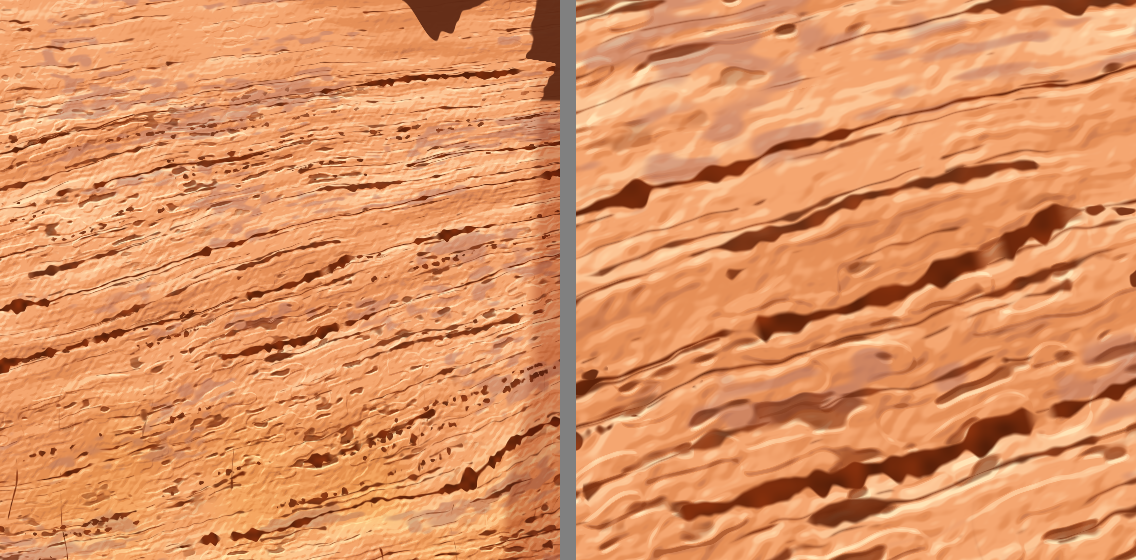
Left, the full canvas; right, a detail of the centre.
Give the GLSL for this texture, as a three.js fragment shader.

```glsl
// Sunlit sandstone cliff: tilted beds, broken dark seams, chipped ledges and cast shadows.
varying vec2 vUv;
const vec3 UMBER = vec3(0.42, 0.15, 0.04);
const vec3 RUST  = vec3(0.71, 0.38, 0.20);
const vec3 CLAY  = vec3(0.82, 0.50, 0.32);
const vec3 AMBER = vec3(0.90, 0.56, 0.34);
const vec3 SAND  = vec3(0.96, 0.65, 0.44);
const vec3 PALE  = vec3(0.99, 0.77, 0.58);
const vec3 CREAM = vec3(1.00, 0.89, 0.71);
const vec3 VARNISH = vec3(0.72, 0.48, 0.42);
const vec3 SHADE_TINT = vec3(0.85, 0.72, 0.66);
const vec3 CAST_SHADOW = vec3(0.37, 0.16, 0.08);
const vec2 TO_LIGHT = vec2(-0.0012, 0.0024);
const float RELIEF_GAIN = 6.0;
const float TINT_GAIN = 2.4;
const float EXPOSURE = 0.16;
const float SEAM_SPACING = 0.10;
const float SEAM_WIDTH = 0.0088;
const float EDGE = 0.0014;
const float PIT_SCALE = 58.0;

float hash(vec2 p) { return fract(sin(dot(p, vec2(127.1, 311.7))) * 43758.545); }
float noise(vec2 p) {
  vec2 i = floor(p), f = fract(p);
  f = f * f * (3.0 - 2.0 * f);
  return mix(mix(hash(i), hash(i + vec2(1, 0)), f.x),
             mix(hash(i + vec2(0, 1)), hash(i + vec2(1, 1)), f.x), f.y);
}

// Bed coordinates: x runs along the strata, y across them.
vec2 bedding(vec2 p) {
  float slope = 0.22 + 0.09 * smoothstep(0.0, 0.35, p.y) - 0.20 * smoothstep(0.5, 1.0, p.y);
  float warp = 0.018 * noise(p * 7.0) + 0.007 * noise(p * 24.0) + 0.0035 * noise(p * 75.0);
  return vec2(p.x + 0.3 * p.y, p.y - slope * p.x + warp) + 3.0;
}

// Patches where the face has crumbled, and the small hollows inside them.
float crumbled(vec2 q) { return smoothstep(0.38, 0.68, noise(q * vec2(3.5, 12.0) + 60.0)); }
float hollows(vec2 q) {
  float f = 0.6 * noise(q * vec2(26.0, 80.0) + 33.0) + 0.4 * noise(q * vec2(75.0, 150.0));
  return crumbled(q) * smoothstep(0.66, 0.78, f);
}

// Flat plates with crisp broken rims.
float plates(vec2 q, float level) { return smoothstep(level, level + 0.1, noise(q)); }

// Surface height: plates, fine laminae, hollows and slanted grain.
float relief(vec2 p) {
  vec2 q = bedding(p);
  float h = 0.16 * plates(q * vec2(6.0, 38.0), 0.5) + 0.6 * noise(q * vec2(6.0, 50.0) + 9.0);
  h += 0.26 * crumbled(q) * plates(q * vec2(32.0, 75.0) + 17.0, 0.52) - 0.35 * hollows(q);
  h += 0.22 * noise(q * vec2(40.0, 190.0) + 23.0) + 0.18 * noise(p * 125.0);
  vec2 grain = vec2(0.55 * p.x + 0.83 * p.y, 0.83 * p.x - 0.55 * p.y);
  return h + 0.22 * noise(grain * vec2(55.0, 190.0));
}

// Broken cracks, one per row; returns darkness and the lit lip below.
vec2 seams(vec2 q, float spacing, float width, float freq, float threshold, float seed) {
  float row = floor(q.y / spacing), lane = row * 17.0 + seed;
  float id = hash(vec2(row, seed));
  float wander = 0.28 * (noise(vec2(q.x * 6.0, lane)) - 0.5);
  float gap = q.y - (row + 0.35 + 0.3 * id + wander) * spacing;
  float open = noise(vec2(q.x * freq + id * 40.0, lane + 5.0));
  open += 0.4 * (noise(vec2(q.x * (24.0 + 6.0 * freq), lane + 9.0)) - 0.5);
  float present = smoothstep(threshold, threshold + 0.14, open);
  float swell = noise(vec2(q.x * freq * 4.0, lane + 3.0)) + 0.6 * noise(vec2(q.x * 60.0, lane + 7.0));
  float w = width * present * (0.12 + (0.5 + id) * smoothstep(0.6, 1.45, swell));
  float ragged = w * 1.3 * (noise(vec2(q.x * 130.0, lane)) - 0.5);
  float d = abs(gap) - w + (gap < 0.0 ? ragged : 0.5 * ragged);
  float lip = exp(-pow((gap + w + 0.004) / 0.0028, 2.0)) * noise(vec2(q.x * 45.0, lane + 2.0));
  return vec2(1.0 - smoothstep(-EDGE, EDGE, d), 1.7 * lip) * present;
}

// Sparse ragged holes strung in single files along a few beds.
float pits(vec2 q) {
  vec2 g = q * PIT_SCALE * vec2(0.9, 1.0), cell = floor(g);
  float run = step(0.68, hash(vec2(cell.y, 13.0))) * smoothstep(0.56, 0.75, noise(vec2(q.x * 5.0, cell.y * 7.0)));
  float radius = run * step(0.35, hash(cell + 77.0)) * (0.08 + 0.28 * hash(cell + 5.0));
  vec2 offset = fract(g) - 0.38 - 0.24 * vec2(hash(cell), hash(cell + 31.0));
  float d = length(offset * vec2(0.8, 1.2)) + 0.45 * (noise(g * 3.5) - 0.5);
  return (1.0 - smoothstep(radius - 0.08, radius + 0.08, d)) * step(0.05, radius);
}

vec3 rockColour(float t) {
  vec3 c = mix(RUST, CLAY, smoothstep(-1.7, -1.0, t));
  c = mix(c, AMBER, smoothstep(-1.0, -0.5, t));
  c = mix(c, SAND, smoothstep(-0.35, 0.25, t));
  c = mix(c, PALE, smoothstep(0.5, 1.15, t));
  return mix(c, CREAM, smoothstep(1.4, 2.4, t));
}

// Jagged shadows hanging into the upper right.
float castShadow(vec2 p) {
  float hang = smoothstep(0.715, 0.77, p.x) * (1.0 - smoothstep(0.78, 0.88, p.x));
  float depth = hang * (0.035 + 0.04 * noise(vec2(p.x * 55.0 + p.y * 25.0, 4.0)));
  float t = (p.y - 0.82) / 0.07;
  float left = mix(0.965 + 0.03 * t, 0.93 + 0.012 * t, smoothstep(0.93, 1.1, t)) + 0.012 * (noise(p * 70.0) - 0.5);
  float corner = smoothstep(-0.002, 0.002, p.x - left) * smoothstep(-0.05, 0.05, t);
  return max(corner, smoothstep(-0.002, 0.002, p.y - 1.0 + depth) * step(0.01, hang));
}

void main() {
  vec2 p = vUv, q = bedding(p);
  float foot = 1.0 - smoothstep(0.05, 0.4, p.y), calm = smoothstep(0.72, 0.95, p.y);
  float weathered = (1.0 - 0.5 * calm) * (0.7 + 0.6 * noise(p * 4.0 + 8.0));
  float dark = max(0.9 * pits(q), 0.65 * hollows(q)) * (1.0 - calm), lip = 0.0, scale = 1.0;
  for (int i = 0; i < 4; i++) {
    float k = float(i);
    vec2 s = seams(q, SEAM_SPACING * scale, SEAM_WIDTH * scale * weathered, 2.2 + 3.0 * k, 0.5 + 0.04 * k, 3.0 + 11.0 * k);
    dark = max(dark, s.x * (1.0 - 0.1 * k));
    lip = max(lip, s.y * (1.0 - 0.12 * k));
    scale *= 0.58;
  }
  dark = max(dark, foot * seams(vec2(p.y, p.x + 0.04 * noise(p * 14.0)), 0.08, 0.003, 8.0, 0.66, 71.0).x);
  // Relief lighting, colour drift and mineral stains.
  float light = (relief(p) - relief(p + TO_LIGHT)) * RELIEF_GAIN * weathered;
  float drift = 0.6 * noise(q * vec2(3.0, 14.0)) + 0.4 * noise(q * vec2(9.0, 50.0) + 4.0) - 0.5;
  float sun = 0.3 * smoothstep(0.3, 0.8, p.x) * (1.0 - smoothstep(0.5, 0.8, p.y));
  vec3 colour = rockColour(light + TINT_GAIN * drift + sun + EXPOSURE + lip);
  float stain = noise(q * vec2(5.0, 24.0) + 70.0) + 0.6 * noise(q * vec2(45.0, 100.0));
  colour = mix(colour, VARNISH, 0.5 * smoothstep(1.02, 1.18, stain));
  colour.b *= 1.0 - 0.2 * foot * noise(p * 9.0);
  colour = mix(colour, UMBER * (0.8 + 0.5 * noise(p * 90.0)), dark);
  float flank = 0.955 - 0.05 * foot + 0.02 * (noise(p * 14.0) - 0.5);
  float shade = smoothstep(flank - 0.012, flank + 0.015, p.x) * (1.0 - calm);
  colour *= mix(vec3(1.0), SHADE_TINT, shade);
  gl_FragColor = vec4(mix(colour, CAST_SHADOW, 0.95 * castShadow(p)), 1.0);
}
```
